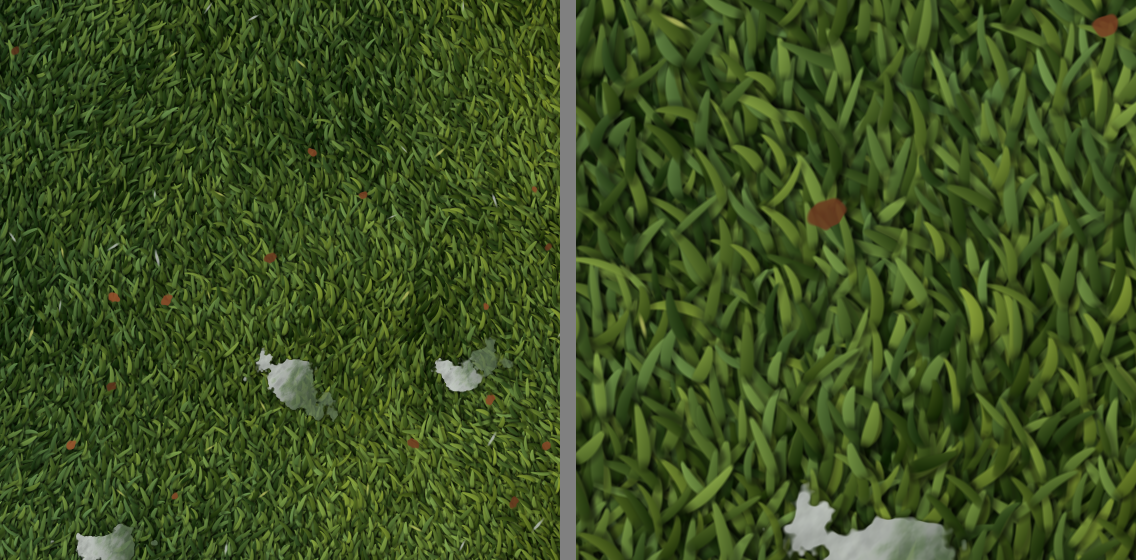
Left, the full canvas; right, a detail of the centre.
Reproduce this texture procedurally as a Shadertoy shader.

```glsl
// Draws a dense lawn of short leaning blades with pale scraps and tiny fallen flecks.

const int LAYERS = 11;
const float BLADE_CELL = 0.025;
const float FLECK_CELL = 0.085;
const vec3 DEEP_GREEN = vec3(0.08, 0.16, 0.03);
const vec3 LIGHT_GREEN = vec3(0.43, 0.55, 0.25);
const vec3 PALE_GREY = vec3(0.73, 0.75, 0.73);
const vec3 MOSS_GREY = vec3(0.46, 0.55, 0.42);
const vec3 RUST = vec3(0.55, 0.29, 0.16);
const vec3 STRAW = vec3(0.72, 0.74, 0.38);

vec4 hash4(vec2 p, float seed) {
    vec4 q = fract(vec4(p.xyx, p.y + seed) * vec4(0.1031, 0.1030, 0.0973, 0.1099) + seed * 0.137);
    q += dot(q, q.wzxy + 33.33);
    return fract((q.xxyz + q.yzzw) * q.zywx);
}

float valueNoise(vec2 p, float seed) {
    vec2 cell = floor(p);
    vec2 f = fract(p);
    f = f * f * (3.0 - 2.0 * f);
    float low = mix(hash4(cell, seed).x, hash4(cell + vec2(1, 0), seed).x, f.x);
    float high = mix(hash4(cell + vec2(0, 1), seed).x, hash4(cell + vec2(1, 1), seed).x, f.x);
    return mix(low, high, f.y);
}

float fbm(vec2 p, float seed) {
    float sum = 0.0;
    float gain = 0.53;
    for (int i = 0; i < 4; i++) {
        sum += gain * valueNoise(p, seed + float(i));
        p = p * 2.03 + 7.1;
        gain *= 0.5;
    }
    return sum;
}

// Coordinates across (x) and along (y) an axis leaning from the vertical.
vec2 leaned(vec2 p, float angle) {
    float c = cos(angle);
    float s = sin(angle);
    return vec2(c * p.x - s * p.y, s * p.x + c * p.y);
}

vec3 grassColor(float tone, float warmth) {
    vec3 color = mix(DEEP_GREEN, LIGHT_GREEN, clamp(tone, -0.12, 1.2));
    return color + warmth * vec3(0.045, 0.012, -0.06) * (0.3 + tone);
}

// One layer of blades, each with a soft shadow on what lies below.
vec3 addBlades(vec3 color, vec2 p, float layer, float lean, float light, float warmth, float blur) {
    float depth = layer / float(LAYERS - 1);
    vec2 grid = p / BLADE_CELL + layer * vec2(0.37, 0.61);
    vec2 home = floor(grid);
    for (int y = -1; y <= 1; y++) {
        for (int x = -1; x <= 1; x++) {
            vec2 cell = home + vec2(x, y);
            vec4 place = hash4(cell + 50.0, layer + 1.0);
            vec4 look = hash4(cell + 90.0, layer + 21.0);
            float angle = lean + (place.z + place.w - 1.0) * 1.25;
            vec2 q = leaned((grid - cell - place.xy) * BLADE_CELL, angle);
            float halfLength = mix(0.012, 0.023, look.x);
            float u = q.y / halfLength;
            float across = q.x + (look.y - 0.5) * 0.009 * u * u;
            float width = mix(0.0022, 0.0040, look.z) * sqrt(max(1.0 - u * u, 0.0)) * (1.0 - 0.3 * u);
            float ends = smoothstep(1.0, 0.8, abs(u));
            float shadow = ends * smoothstep(0.0035, -0.001, abs(across - 0.0018) - width);
            float cover = ends * smoothstep(blur, -blur, abs(across) - width);
            cover *= smoothstep(-1.0, -0.45, u);
            float side = clamp(across / (width + 0.0005), -1.0, 1.0);
            float tone = 0.36 + 0.26 * depth + 0.85 * (look.w - 0.5);
            tone += 0.16 * u - 0.13 * side + light;
            color *= 1.0 - 0.30 * shadow;
            color = mix(color, grassColor(tone, warmth + look.y - 0.5), cover);
        }
    }
    return color;
}

// Ragged, partly see-through scraps with faceted grey shading.
vec3 addScraps(vec3 color, vec2 p, float blur) {
    float ragged = fbm(p * 32.0, 61.0) - 0.5;
    float facet = fbm(leaned(p, 0.7) * vec2(90.0, 50.0), 71.0);
    for (int i = 0; i < 3; i++) {
        float n = float(i);
        vec2 center = vec2(0.2 + 0.32 * n, 0.02 + 0.33 * (1.0 - exp(-2.2 * n)));
        vec2 q = leaned(p - center, 0.55 * sin(n * 2.0));
        float edge = length(q * vec2(0.55, 1.0)) - 0.033 + ragged * 0.075;
        float cover = smoothstep(blur * 2.0, -blur * 2.0, edge);
        float fade = smoothstep(0.03, -0.03, q.x + (facet - 0.5) * 0.08);
        vec3 scrap = mix(MOSS_GREY, PALE_GREY, fade) * (0.76 + 0.44 * facet);
        color *= 1.0 - 0.3 * smoothstep(0.008, 0.0, edge);
        color = mix(color, scrap, cover * mix(0.6, 0.95, fade));
    }
    return color;
}

// Sparse rusty leaf bits and thin pale straws.
vec3 addFlecks(vec3 color, vec2 p, float blur) {
    vec2 cell = floor(p / FLECK_CELL);
    vec4 place = hash4(cell + 10.0, 81.0);
    vec4 look = hash4(cell + 30.0, 91.0);
    vec2 center = (cell + 0.2 + 0.6 * place.xy) * FLECK_CELL;
    vec2 q = leaned(p - center, (place.z - 0.5) * 2.4);
    bool isLeaf = look.x < 0.4;
    vec2 size = isLeaf ? vec2(0.007, 0.010) : vec2(0.0023, 0.011);
    size *= mix(0.5, 1.1, look.y);
    float wobble = (valueNoise(p * 170.0, 95.0) - 0.5) * 0.5;
    float edge = (length(q / size) - 1.0 + wobble) * size.x;
    vec3 tint = isLeaf ? RUST * (0.6 + 0.6 * look.z) : mix(STRAW, PALE_GREY, step(0.5, look.z));
    float present = step(place.w, 0.3);
    return mix(color, tint, 0.85 * present * smoothstep(blur, -blur, edge));
}

void mainImage(out vec4 fragColor, in vec2 fragCoord) {
    vec2 p = fragCoord / iResolution.y;
    float blur = max(0.0010, 0.8 / iResolution.y);

    // Broad drifts of direction, light and hue
    float lean = 0.8 * (0.5 - p.x) + 1.5 * (fbm(p * 4.5, 5.0) - 0.5);
    float hollow = exp(-dot((p - vec2(0.48, 0.8)) * vec2(5.0, 4.0), (p - vec2(0.48, 0.8)) * vec2(5.0, 4.0)));
    float light = 0.5 * (fbm(p * 5.0, 15.0) - 0.5) + 0.12 * (p.x - 0.5) - 0.13 * hollow;
    float warmth = 0.9 * (p.x - 0.4) + 0.8 * (fbm(p * 3.0, 25.0) - 0.5);

    vec3 color = grassColor(0.1 + light, warmth);
    for (int i = 0; i < LAYERS; i++) {
        color = addBlades(color, p, float(i), lean, light, warmth, blur);
    }
    color = addScraps(color, p, blur);
    color = addFlecks(color, p, blur);
    fragColor = vec4(clamp(color, 0.0, 1.0), 1.0);
}
```
